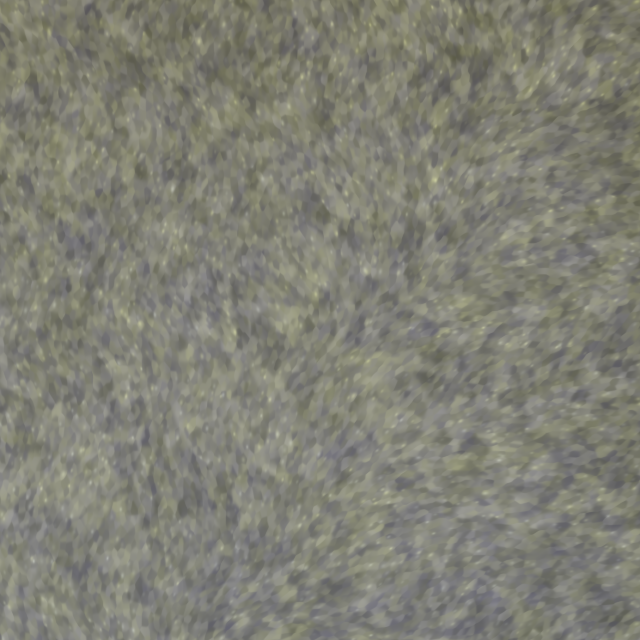
This texture is drawn by a Shadertoy shader. Its source:

```glsl
// Weathered grey-olive stone with soft, slanting mineral grains and pale flecks.

#define BASE_COLOR   vec3(0.508, 0.508, 0.469)
#define TOP_TINT     vec3(-0.030, -0.034, -0.058)
#define FLECK_YELLOW vec3(0.150, 0.155, 0.085)
#define FLECK_WHITE  vec3(0.125, 0.135, 0.130)
#define PATCH_COUNT  13.0
#define BLOTCH_COUNT 46.0
#define GRAIN_COUNT  105.0
#define FLECK_COUNT  78.0
#define FLECK_SHARE  0.24
#define FLECK_SIZE   0.24
#define CONTRAST     1.0

vec3 hash3(vec2 p) {
    vec3 q = fract(vec3(p.xyx) * vec3(0.1031, 0.1030, 0.0973));
    q += dot(q, q.yxz + 33.33);
    return fract((q.xxy + q.yzz) * q.zyx);
}

// Grains stand upright on the left and lean over towards the lower right.
vec2 grainDirection(vec2 uv) {
    float lean = smoothstep(0.12, 0.52, uv.x - 0.55 * uv.y);
    float angle = mix(1.65, 0.42, lean) + 0.25 * sin(9.0 * uv.x + 4.0 * sin(7.0 * uv.y));
    return vec2(cos(angle), sin(angle));
}

// Squared distance in a metric stretched along the grain direction.
float stretchedDistance(vec2 d, vec2 direction, float stretch) {
    float along = dot(d, direction);
    float across = dot(d, vec2(-direction.y, direction.x));
    return along * along / stretch + across * across * stretch;
}

// Soft cellular noise: x is tone, y is hue, both centred on zero.
vec2 cellGrains(vec2 uv, float count, vec2 direction, float stretch, float sharpness) {
    vec2 p = uv * count;
    vec2 cell = floor(p);
    vec2 sum = vec2(0.0);
    float total = 0.0001;
    for (int y = -2; y <= 2; y++) {
        for (int x = -2; x <= 2; x++) {
            vec2 site = cell + vec2(x, y);
            vec3 r = hash3(site + count);
            float d = stretchedDistance(site + r.xy - p, direction, stretch);
            float weight = exp(-sharpness * d);
            sum += weight * vec2(r.z, hash3(site + count + 57.0).x);
            total += weight;
        }
    }
    return sum / total - 0.5;
}

// Sparse bright flecks, each with its own strength and warmth.
vec3 flecks(vec2 uv, vec2 direction, float warmth) {
    vec2 p = uv * FLECK_COUNT;
    vec2 cell = floor(p);
    vec3 light = vec3(0.0);
    for (int y = -1; y <= 1; y++) {
        for (int x = -1; x <= 1; x++) {
            vec2 site = cell + vec2(x, y);
            vec3 r = hash3(site + 11.0);
            vec3 look = hash3(site + 211.0);
            float radius = FLECK_SIZE * mix(0.75, 1.25, look.x);
            float d = stretchedDistance(site + r.xy - p, direction, 1.7);
            float shape = exp(-d / (radius * radius)) * step(r.z, FLECK_SHARE);
            float yellow = smoothstep(-0.25, 0.25, warmth - look.y);
            light += shape * mix(0.35, 1.0, look.z) * mix(FLECK_WHITE, FLECK_YELLOW, yellow);
        }
    }
    return light;
}

void mainImage(out vec4 fragColor, in vec2 fragCoord) {
    vec2 uv = fragCoord / iResolution.xy;
    vec2 direction = grainDirection(uv);

    // Bend the sample position slightly so the cells form ragged outlines.
    vec2 ragged = uv + 0.003 * vec2(sin(83.0 * uv.y + 3.0 * sin(41.0 * uv.x)),
                                    sin(71.0 * uv.x + 3.0 * sin(47.0 * uv.y)));
    vec2 patches = cellGrains(ragged, PATCH_COUNT, direction, 1.2, 4.0);
    vec2 blotches = cellGrains(ragged, BLOTCH_COUNT, direction, 1.5, 6.0);
    vec2 grains = cellGrains(uv, GRAIN_COUNT, direction, 1.8, 6.0);

    // Broad shading: brown and dim at the top and right, cool and grey below.
    float top = smoothstep(0.45, 1.05, uv.y);
    vec3 color = BASE_COLOR + TOP_TINT * top;
    color += vec3(-0.004, -0.001, 0.012) * smoothstep(0.5, 0.0, uv.y);
    color -= vec3(0.030, 0.030, 0.034) * smoothstep(0.82, 1.05, uv.x);

    // Light and dark mottling, with a drift between olive and blue-grey.
    float tone = 0.060 * patches.x + 0.125 * blotches.x + 0.125 * grains.x;
    float hue = 0.035 * patches.y + 0.060 * blotches.y + 0.050 * grains.y + 0.12 * tone;
    color += CONTRAST * tone * vec3(1.02, 1.02, 0.88);
    color += hue * vec3(0.15, 0.22, -0.75);

    // Flecks gather where the stone is already light.
    float gather = smoothstep(-0.25, 0.25, blotches.x + 0.6 * patches.x);
    color += CONTRAST * mix(0.45, 1.0, gather) * flecks(uv, direction, 0.2 + 0.7 * uv.y);

    fragColor = vec4(clamp(color, 0.0, 1.0), 1.0);
}
```
